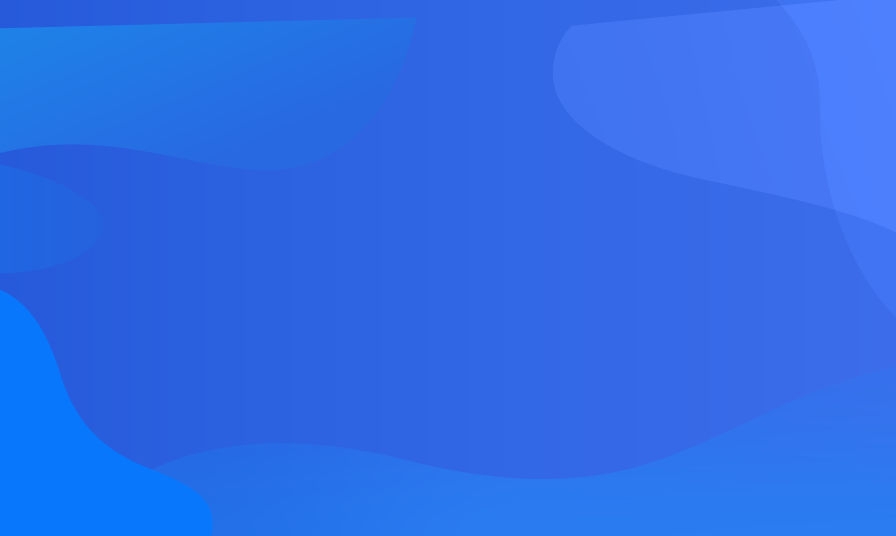
This background is drawn by a Shadertoy shader. Its source:

```glsl
// Blue gradient background with translucent rounded blobs and waves at its edges.

const vec2 CANVAS = vec2(7.68, 4.59);
const int CURVE_STEPS = 20;

// Outline state: x = squared distance to the nearest edge, y = sign (-1 inside).
const vec2 EMPTY = vec2(1e4, 1.0);

vec3 rgb(float r, float g, float b) {
    return vec3(r, g, b) / 255.0;
}

// Adds one straight edge to an outline.
void line(vec2 p, vec2 a, vec2 b, inout vec2 outline) {
    vec2 edge = b - a, toP = p - a;
    vec2 gap = toP - edge * clamp(dot(toP, edge) / dot(edge, edge), 0.0, 1.0);
    outline.x = min(outline.x, dot(gap, gap));
    bool spans = (a.y > p.y) != (b.y > p.y);
    if (spans && p.x < a.x + edge.x * toP.y / edge.y) outline.y = -outline.y;
}

vec2 bezier(vec2 a, vec2 b, vec2 c, vec2 d, float t) {
    vec2 ab = mix(a, b, t), bc = mix(b, c, t), cd = mix(c, d, t);
    return mix(mix(ab, bc, t), mix(bc, cd, t), t);
}

// Adds a cubic curve as a chain of short edges.
void curve(vec2 p, vec2 a, vec2 b, vec2 c, vec2 d, inout vec2 outline) {
    vec2 last = a;
    for (int i = 1; i <= CURVE_STEPS; i++) {
        vec2 next = i == CURVE_STEPS ? d : bezier(a, b, c, d, float(i) / float(CURVE_STEPS));
        line(p, last, next, outline);
        last = next;
    }
}

// Adds the three edges that close an outline beyond the canvas.
void closeOutside(vec2 p, vec2 end, vec2 m, vec2 n, vec2 start, inout vec2 outline) {
    line(p, end, m, outline);
    line(p, m, n, outline);
    line(p, n, start, outline);
}

// Antialiased coverage of a closed outline.
float cover(vec2 outline, float pixel) {
    return clamp(0.5 - outline.y * sqrt(outline.x) / pixel, 0.0, 1.0);
}

vec2 topLeftSheet(vec2 p) {
    vec2 o = EMPTY, tip = vec2(3.57, 4.44), low = vec2(2.28, 3.13), end = vec2(0.0, 3.28);
    curve(p, tip, vec2(3.40, 3.59), vec2(2.90, 3.13), low, o);
    curve(p, low, vec2(1.65, 3.13), vec2(0.95, 3.51), end, o);
    closeOutside(p, end, vec2(-0.3, 3.2), vec2(-0.3, 4.34), tip, o);
    return o;
}

vec2 leftBump(vec2 p) {
    vec2 o = EMPTY, start = vec2(0.0, 3.18), tip = vec2(0.89, 2.67), end = vec2(0.0, 2.25);
    curve(p, start, vec2(0.45, 3.09), vec2(0.88, 2.87), tip, o);
    curve(p, tip, vec2(0.88, 2.41), vec2(0.45, 2.25), end, o);
    closeOutside(p, end, vec2(-0.3, 2.25), vec2(-0.3, 3.25), start, o);
    return o;
}

vec2 cornerHill(vec2 p) {
    vec2 o = EMPTY, start = vec2(0.0, 2.11), slope = vec2(0.51, 1.41);
    vec2 foot = vec2(1.30, 0.57), end = vec2(1.81, 0.0);
    curve(p, start, vec2(0.28, 1.99), vec2(0.42, 1.69), slope, o);
    curve(p, slope, vec2(0.64, 0.97), vec2(0.88, 0.73), foot, o);
    curve(p, foot, vec2(1.65, 0.43), vec2(1.88, 0.31), end, o);
    line(p, end, vec2(1.7, -0.3), o);
    closeOutside(p, vec2(1.7, -0.3), vec2(-0.3), vec2(-0.3, 2.2), start, o);
    return o;
}

vec2 bottomWave(vec2 p) {
    vec2 o = EMPTY, start = vec2(1.30, 0.57), fall = vec2(3.40, 0.67);
    vec2 rise = vec2(5.70, 0.67), end = vec2(7.68, 1.45);
    curve(p, start, vec2(1.90, 0.85), vec2(2.65, 0.85), fall, o);
    curve(p, fall, vec2(4.10, 0.49), vec2(4.90, 0.37), rise, o);
    curve(p, rise, vec2(6.40, 0.93), vec2(6.90, 1.29), end, o);
    line(p, end, vec2(8.0, 1.5), o);
    closeOutside(p, vec2(8.0, 1.5), vec2(8.0, -0.3), vec2(1.3, -0.3), start, o);
    return o;
}

vec2 topRightSheet(vec2 p) {
    vec2 o = EMPTY, start = vec2(4.90, 4.37), side = vec2(4.74, 3.93);
    vec2 belly = vec2(6.00, 3.06), end = vec2(7.68, 2.60);
    curve(p, start, vec2(4.80, 4.27), vec2(4.73, 4.11), side, o);
    curve(p, side, vec2(4.76, 3.54), vec2(5.30, 3.21), belly, o);
    curve(p, belly, vec2(6.60, 2.93), vec2(7.25, 2.81), end, o);
    closeOutside(p, end, vec2(8.0, 2.45), vec2(8.0, 4.667), start, o);
    return o;
}

vec2 rightDrape(vec2 p) {
    vec2 o = EMPTY, start = vec2(6.65, 4.59), waist = vec2(7.03, 3.64), end = vec2(7.68, 1.87);
    curve(p, start, vec2(6.90, 4.34), vec2(7.04, 4.04), waist, o);
    curve(p, waist, vec2(7.02, 3.09), vec2(7.22, 2.34), end, o);
    line(p, end, vec2(8.0, 1.6), o);
    closeOutside(p, vec2(8.0, 1.6), vec2(8.0, 4.9), vec2(6.5, 4.74), start, o);
    return o;
}

void mainImage(out vec4 fragColor, in vec2 fragCoord) {
    vec2 uv = fragCoord / iResolution.xy;
    vec2 p = uv * CANVAS;
    float pixel = CANVAS.x / iResolution.x;

    // Horizontal base gradient
    vec3 middle = rgb(48.0, 102.0, 228.0);
    vec3 color = mix(rgb(38.0, 90.0, 218.0), middle, clamp(uv.x * 2.0, 0.0, 1.0));
    color = mix(color, rgb(60.0, 108.0, 234.0), clamp(uv.x * 2.0 - 1.0, 0.0, 1.0));

    // Left side
    float fade = clamp(p.x / 4.5 + (4.35 - p.y) / 1.9, 0.0, 1.0);
    vec3 sheet = mix(rgb(30.0, 130.0, 232.0), rgb(40.0, 105.0, 226.0), fade);
    color = mix(color, sheet, cover(topLeftSheet(p), pixel));
    vec3 bump = mix(rgb(32.0, 102.0, 226.0), rgb(38.0, 97.0, 221.0), clamp(p.x / 0.9, 0.0, 1.0));
    color = mix(color, bump, cover(leftBump(p), pixel));

    // Right side: overlapping light veils
    float drape = cover(rightDrape(p), pixel);
    color += rgb(5.0, 8.0, 9.0) * drape;
    float veil = cover(topRightSheet(p), pixel);
    color += rgb(12.0, 11.0, 10.0) * veil * mix(0.85, 1.1, uv.y);

    // Bottom: wave brightening downward, then the solid corner
    float depth = 1.0 - smoothstep(0.0, 1.5, p.y);
    float wave = cover(bottomWave(p), pixel) * mix(0.25, 0.95, depth);
    vec3 waveColor = mix(rgb(34.0, 112.0, 232.0), rgb(42.0, 124.0, 241.0), smoothstep(1.5, 4.5, p.x));
    color = mix(color, waveColor, wave);
    color = mix(color, rgb(8.0, 119.0, 251.0), cover(cornerHill(p), pixel));

    fragColor = vec4(color, 1.0);
}
```
